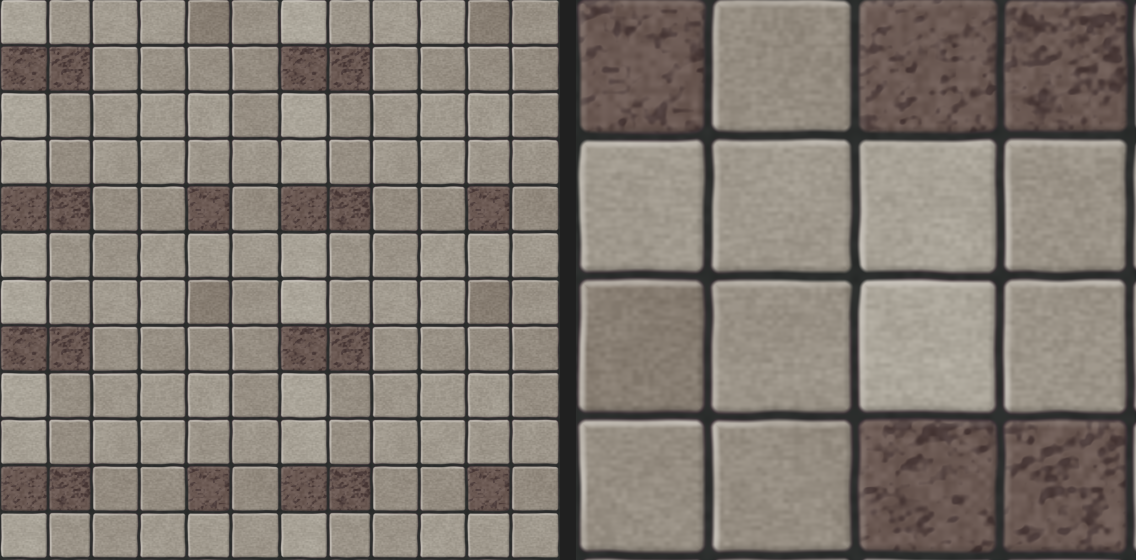
Left, the full canvas; right, a detail of the centre.
Reproduce this texture procedurally as a three.js fragment shader.

```glsl
// Grid of small beige stone tiles with brown accent tiles and dark grout.
varying vec2 vUv;

const float BLOCK = 6.0;        // tiles along one side of a block
const float BLOCKS = 2.0;       // blocks along one side of the canvas
const float GROUT_HALF = 0.033; // half the joint width, in tiles
const vec3 GROUT = vec3(0.165, 0.175, 0.17);
const vec3 FRINGE = vec3(0.28, 0.20, 0.24);
const vec3 TAUPE = vec3(0.535, 0.497, 0.452);
const vec3 PALE = vec3(0.665, 0.642, 0.596);
const vec3 RIM = vec3(0.80, 0.78, 0.75);
const vec3 BROWN = vec3(0.425, 0.355, 0.33);
const vec3 PIT = vec3(0.25, 0.19, 0.19);

float hash(vec2 p) {
  vec3 q = fract(vec3(p.xyx) * 0.1031);
  q += dot(q, q.yzx + 33.33);
  return fract((q.x + q.y) * q.z);
}

// Value noise that wraps after one block; freq is whole cells per tile.
float noise(vec2 p, vec2 freq) {
  vec2 period = BLOCK * freq;
  p *= freq;
  vec2 i = floor(p);
  vec2 f = fract(p);
  f = f * f * (3.0 - 2.0 * f);
  vec2 a = mod(i, period);
  vec2 b = mod(i + 1.0, period);
  return mix(mix(hash(a), hash(vec2(b.x, a.y)), f.x),
             mix(hash(vec2(a.x, b.y)), hash(b), f.x), f.y);
}

float same(float a, float b) {
  return 1.0 - step(0.5, abs(a - b));
}

// Centre of the joint left of a column; columns differ a little in width.
float columnEdge(float i) {
  float c = mod(i, BLOCK);
  return i - 0.005 + 0.035 * same(c, 1.0) - 0.035 * same(c, 2.0)
           - 0.015 * same(c, 3.0) - 0.05 * same(c, 5.0);
}

float roundedBox(vec2 p, vec2 halfSize, float radius) {
  vec2 q = abs(p) - halfSize + radius;
  return length(max(q, 0.0)) + min(max(q.x, q.y), 0.0) - radius;
}

// 1 for the brown accent tiles of a block.
float accent(vec2 id) {
  float pair = (1.0 - step(1.5, id.x)) * same(mod(id.y, 3.0), 1.0);
  return max(pair, same(id.x, 4.0) * same(id.y, 4.0));
}

// Lightness of a beige tile, from 0 taupe to 1 pale.
float tileTone(vec2 id) {
  float tone = 0.68 + 0.25 * (hash(id + 7.0) - 0.5);
  tone += 0.28 * same(id.x, 0.0) - 0.18 * same(id.x, 1.0) - 0.16 * same(id.x, 5.0);
  tone -= 0.25 * same(mod(id.y, 3.0), 1.0);
  return tone - 0.75 * same(id.x, 4.0) * same(id.y, 0.0);
}

vec3 beigeStone(vec2 p, vec2 id, float tone) {
  float cloud = noise(p, vec2(3.0)) - 0.5;
  float grain = noise(p, vec2(26.0)) - 0.5;
  float weave = noise(p + 1.7, vec2(14.0, 36.0)) - 0.5;
  vec3 color = mix(TAUPE, PALE, tone + 0.22 * cloud);
  return color + 0.055 * grain + 0.045 * weave;
}

vec3 brownStone(vec2 p) {
  vec2 slanted = vec2(p.x + p.y, p.y);
  float pits = 0.6 * noise(slanted, vec2(10.0, 14.0)) + 0.4 * noise(p, vec2(24.0));
  float cloud = noise(p, vec2(2.0)) - 0.5;
  vec3 color = mix(BROWN, PIT, 0.75 * smoothstep(0.48, 0.82, pits + 0.2 * cloud));
  return color + 0.08 * (noise(p + 3.1, vec2(20.0)) - 0.5);
}

void main() {
  // Block position in tiles, with rows counted downward.
  vec2 canvas = vec2(vUv.x, 1.0 - vUv.y) * BLOCKS;
  vec2 p = fract(canvas) * BLOCK;

  // Find the tile between its uneven joints.
  float column = floor(p.x);
  column += step(columnEdge(column + 1.0), p.x) - 1.0 + step(columnEdge(column), p.x);
  float row = floor(p.y + 0.03);
  vec2 low = vec2(columnEdge(column), row - 0.03);
  vec2 high = vec2(columnEdge(column + 1.0), row + 0.97);
  vec2 id = mod(vec2(column, row), BLOCK);

  // Tile outline, slightly wavy and rounded.
  vec2 wobble = vec2(noise(p, vec2(4.0)), noise(p + 2.3, vec2(4.0))) - 0.5;
  vec2 local = p - 0.5 * (low + high) + 0.018 * wobble;
  vec2 halfSize = 0.5 * (high - low) - GROUT_HALF;
  float d = roundedBox(local, halfSize, 0.055);
  float body = 1.0 - smoothstep(-0.018, 0.018, d);

  // Stone surface, with a faint difference between blocks.
  float brown = accent(id);
  float tone = tileTone(id) + 0.1 * (hash(id + 19.0 * floor(canvas)) - 0.5);
  vec3 stone = mix(beigeStone(p, id, tone), brownStone(p), brown);

  // Light on the left and top rims, shade on the right and bottom.
  vec2 fromLow = local + halfSize;
  vec2 fromHigh = halfSize - local;
  float lit = 1.0 - smoothstep(0.02, 0.065, min(fromLow.x, fromLow.y));
  float shade = 1.0 - smoothstep(0.0, 0.055, min(fromHigh.x, fromHigh.y));
  float wear = 0.35 + 0.65 * noise(p + 5.2, vec2(3.0));
  stone = mix(stone, RIM, lit * wear * mix(0.85, 0.2, brown));
  stone *= 1.0 - 0.16 * shade;

  // Grout with a faint purple fringe beside the tiles.
  float fringe = (1.0 - smoothstep(0.0, 0.03, d)) * noise(p, vec2(2.0));
  vec3 grout = mix(GROUT, FRINGE, 0.7 * fringe) + 0.03 * (noise(p, vec2(16.0)) - 0.5);
  gl_FragColor = vec4(mix(grout, stone, body), 1.0);
}
```
